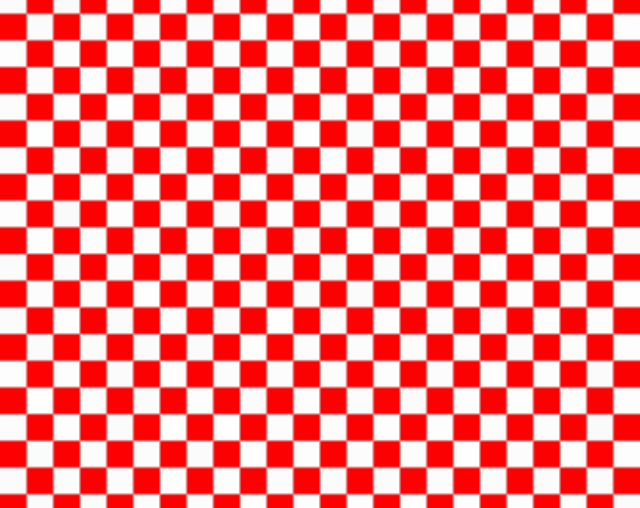
Reproduce this pattern procedurally as a Shadertoy shader.

```glsl
// Red and white checkerboard, 24 columns by about 19 rows, with half rows
// at the top and bottom. Two soft square waves are multiplied to give the
// checks, and the blurred seams between them are slightly dulled.

const vec2 GRID = vec2(24.0, 19.03);      // checks across and down
const float ROW_OFFSET = 0.516;           // height of the cut bottom row
const float SEAM_HALF_WIDTH = 0.056;      // in checks
const float SEAM_DULLING = 0.06;
const float SHADE_VARIATION = 0.014;
const vec3 RED = vec3(0.995, 0.004, 0.008);
const vec3 WHITE = vec3(0.996);

// Sine-free hash of a cell index, 0 to 1
float hash(vec2 cell) {
    vec3 q = fract(vec3(cell.xyx) * 0.1031);
    q += dot(q, q.yzx + 33.33);
    return fract((q.x + q.y) * q.z);
}

// Alternates between +1 and -1 each unit, with a ramp at every crossing
vec2 softSquareWave(vec2 p, vec2 halfWidth) {
    vec2 crossing = floor(p + 0.5);
    vec2 direction = 1.0 - 2.0 * mod(crossing, 2.0);
    return direction * clamp((p - crossing) / halfWidth, -1.0, 1.0);
}

// Signed check pattern: +1 in white checks, -1 in red ones, 0 on seams
float checker(vec2 p, vec2 halfWidth) {
    vec2 wave = softSquareWave(p, halfWidth);
    return wave.x * wave.y;
}

void mainImage(out vec4 fragColor, in vec2 fragCoord) {
    vec2 p = fragCoord / iResolution.xy * GRID - vec2(0.0, ROW_OFFSET);
    p.x = clamp(p.x, 0.5, GRID.x - 0.5);  // no seam on the outer sides

    // Seams never get thinner than one pixel
    vec2 halfWidth = max(vec2(SEAM_HALF_WIDTH), 0.5 * GRID / iResolution.xy);
    float check = checker(p, halfWidth);

    vec3 color = mix(RED, WHITE, 0.5 + 0.5 * check);
    color *= 1.0 - SEAM_DULLING * (1.0 - check * check);

    // Faint shade differences between checks
    color *= 1.0 - SHADE_VARIATION * hash(floor(p) + 7.0);

    fragColor = vec4(color, 1.0);
}
```
